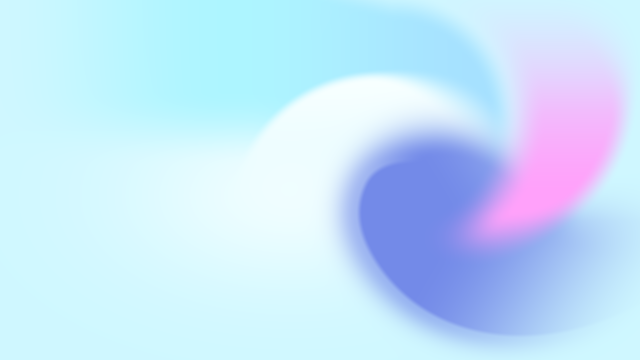
Write a WebGL 1 fragment shader that draws this background.

```glsl
precision highp float;
// Soft pastel wave: a cyan band and white crest curling around a blue spiral and a pink plume.

uniform vec2 u_resolution;

// Space: the canvas is 4.32 units high, y points down, 16:9 gives a width of 7.68.
#define CANVAS_HEIGHT 4.32
#define CURL_CENTER vec2(5.05, 2.55)
#define CURL_RADIUS 0.75
#define CURL_GROWTH 0.102
#define CURL_SEAM 2.9
#define CREST_CENTER vec2(4.55, 2.68)
#define CREST_RADIUS 1.79
#define BAND_CENTER vec2(4.70, 1.42)
#define BAND_RADIUS 1.41
#define PLUME_CENTER vec2(5.72, 1.12)
#define PLUME_RADIUS 1.81

const vec3 SKY = vec3(0.81, 0.97, 1.0);
const vec3 WHITE = vec3(0.97, 1.0, 1.0);
const vec3 CYAN = vec3(0.68, 0.96, 1.0);
const vec3 AZURE = vec3(0.65, 0.88, 1.0);
const vec3 BLUE = vec3(0.45, 0.54, 0.91);
const vec3 LILAC = vec3(0.92, 0.79, 0.995);
const vec3 PINK = vec3(1.0, 0.63, 0.98);

// 1 below lo, 0 above hi
float fall(float lo, float hi, float x) {
  return 1.0 - smoothstep(lo, hi, x);
}

float gauss(vec2 v) {
  return exp(-dot(v, v));
}

// Inside of the white crest, sharper on the left than at its tip
float crestMask(vec2 p) {
  float soft = mix(0.10, 0.40, smoothstep(4.4, 5.8, p.x));
  return fall(-soft, soft * 0.6, length(p - CREST_CENTER) - CREST_RADIUS);
}

// Cyan band, open to the left and rounded on the right
float bandMask(vec2 p) {
  vec2 v = p - BAND_CENTER;
  float d = length(vec2(max(v.x, 0.0), v.y)) - BAND_RADIUS - 0.25 * max(-v.x, 0.0);
  float lower = mix(fall(1.1, 2.0, p.y), 1.0, smoothstep(3.0, 4.2, p.x));
  return fall(-0.25, 0.12, d) * lower * smoothstep(-0.2, 2.7, p.x);
}

// Blue spiral: the rim radius grows with the angle, a halo lies outside it
float curlMask(vec2 p) {
  vec2 v = p - CURL_CENTER;
  float reach = length(v);
  float turn = atan(v.y, -v.x);
  if (turn < -CURL_SEAM) turn += 6.28319;
  float down = max(turn, 0.0);
  float up = max(-turn, 0.0);
  float top = smoothstep(0.5, 1.7, up);
  float rim = CURL_RADIUS + CURL_GROWTH * down * down * down
            + 0.025 * up * up * up - 0.22 * top;
  float d = reach - rim;
  float halo = mix(0.62, 1.0, top) * gauss(vec2(max(d, 0.0) / mix(0.26, 0.37, top), 0.0));
  float mask = mix(halo, 1.0, fall(-0.05, 0.03, d));
  // fade to the right and across the angular seam
  mask *= fall(5.4, 8.6, p.x + 0.6 * abs(p.y - 2.65));
  return mask * (1.0 - smoothstep(CURL_SEAM, 3.38, turn) * smoothstep(1.4, 2.0, reach));
}

// Pink plume between the band's round end and an outer arc
float plumeMask(vec2 p) {
  float soft = 0.20 + 0.30 * fall(0.0, 1.4, p.y) + 0.20 * fall(5.7, 6.9, p.x);
  float outer = fall(-soft, soft * 0.7, length(p - PLUME_CENTER) - PLUME_RADIUS);
  float inner = smoothstep(1.25, 1.85, length(p - BAND_CENTER));
  float root = mix(1.0, smoothstep(4.95, 6.0, p.x), smoothstep(1.0, 2.0, p.y));
  return outer * inner * root * smoothstep(-0.3, 1.5, p.y);
}

void main() {
  vec2 p = gl_FragCoord.xy / u_resolution.y;
  p = vec2(p.x, 1.0 - p.y) * CANVAS_HEIGHT;

  // pale body of the wave
  vec3 color = mix(SKY, WHITE, 0.8 * gauss((p - vec2(3.5, 2.35)) / vec2(1.95, 1.1)));

  // cyan band behind the white crest
  float crest = crestMask(p);
  vec3 bandColor = mix(CYAN, AZURE, smoothstep(2.8, 6.0, p.x));
  color = mix(color, bandColor, bandMask(p) * (1.0 - crest));
  color = mix(color, WHITE, crest * fall(0.9, 2.5, p.y));

  // blue spiral, then the pink plume over it
  color = mix(color, BLUE, curlMask(p));
  vec3 plumeColor = mix(LILAC, PINK, smoothstep(0.6, 2.4, p.y));
  color = mix(color, plumeColor, plumeMask(p));

  gl_FragColor = vec4(color, 1.0);
}
```
